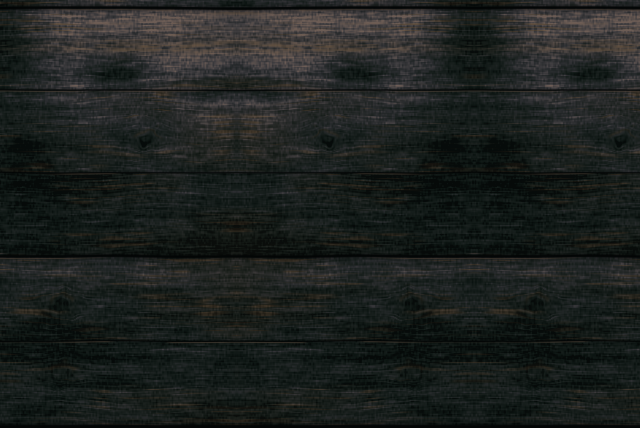
This texture is drawn by a Shadertoy shader. Its source:

```glsl
const float MIRROR_AXIS = 0.553;   // lengths are in canvas heights, y runs down
const float HALF_REPEAT = 0.555;
const float FIRST_SEAM = 0.0195;
const float PLANK_HEIGHT = 0.1953;
const float SEAM_BOW = 0.007;
const float SEAM_WIDTH[6] = float[6](0.0032, 0.0012, 0.0010, 0.0030, 0.0010, 0.0036);
const float PLANK_TONE[7] = float[7](2.8, 3.5, 2.5, 1.35, 2.0, 1.7, 1.0);
const float PLANK_FADE[7] = float[7](0.0, 0.8, 0.7, 0.2, 0.7, -0.5, 0.0);

const vec3 BLACK = vec3(0.008, 0.018, 0.018);
const vec3 DEEP_TEAL = vec3(0.050, 0.084, 0.073);
const vec3 DARK_SLATE = vec3(0.10, 0.127, 0.12);
const vec3 SLATE = vec3(0.16, 0.17, 0.18);
const vec3 ASH = vec3(0.26, 0.25, 0.26);
const vec3 PALE = vec3(0.39, 0.34, 0.32);
const vec3 BROWN = vec3(0.30, 0.24, 0.17);

const vec2 KNOT_SIZE = vec2(0.031, 0.025);
const vec2 KNOTS[3] = vec2[3](vec2(0.211, 0.323), vec2(0.412, 0.715), vec2(0.404, 0.871));

// Stain centre and radius, with its change of tone
const vec4 STAINS[11] = vec4[11](
    vec4(0.555, 0.10, 0.09, 0.16), vec4(0.28, 0.172, 0.06, 0.028),
    vec4(0.02, 0.19, 0.09, 0.02), vec4(0.50, 0.37, 0.07, 0.06),
    vec4(0.50, 0.80, 0.18, 0.04), vec4(0.17, 0.055, 0.17, 0.03),
    vec4(0.08, 0.14, 0.24, 0.04), vec4(0.08, 0.235, 0.27, 0.018),
    vec4(0.05, 0.45, 0.16, 0.05), vec4(0.45, 0.50, 0.20, 0.07),
    vec4(0.20, 0.64, 0.30, 0.03));
const float STAIN_TONE[11] = float[11](-2.4, -2.2, -1.7, -1.4, -1.2, 1.2, 0.6, 0.9, 0.6, -0.4, 0.6);

float hash(vec2 p) {
    return fract(sin(dot(p, vec2(127.1, 311.7))) * 4375.85);
}

float noise(vec2 p) {
    vec2 i = floor(p), f = fract(p);
    f = f * f * (3.0 - 2.0 * f);
    return mix(mix(hash(i), hash(i + vec2(1, 0)), f.x),
               mix(hash(i + vec2(0, 1)), hash(i + vec2(1, 1)), f.x), f.y);
}

float fbm(vec2 p) {
    float sum = 0.0, gain = 0.5;
    for (int i = 0; i < 4; i++) {
        sum += gain * noise(p);
        p = p * 2.03 + 11.7;
        gain *= 0.55;
    }
    return sum;
}

float blob(vec2 p, vec2 centre, vec2 radius) {
    vec2 q = (p - centre) / radius;
    return exp(-dot(q, q));
}

vec3 woodRamp(float tone) {
    vec3 c = mix(BLACK, DEEP_TEAL, clamp(tone, 0.0, 1.0));
    c = mix(c, DARK_SLATE, clamp(tone - 1.0, 0.0, 1.0));
    c = mix(c, SLATE, clamp(tone - 2.0, 0.0, 1.0));
    c = mix(c, ASH, clamp(tone - 3.0, 0.0, 1.0));
    return mix(c, PALE, clamp(tone - 4.0, 0.0, 1.3));
}

void mainImage(out vec4 fragColor, in vec2 fragCoord) {
    float pixel = 1.0 / iResolution.y;
    vec2 p = vec2(fragCoord.x, iResolution.y - fragCoord.y) * pixel;
    p.x = abs(mod(p.x - MIRROR_AXIS + HALF_REPEAT, 2.0 * HALF_REPEAT) - HALF_REPEAT);

    // Planks and the nearest seam
    float bowed = p.y + SEAM_BOW * sin(3.14159 * p.y) + 0.003 * (noise(vec2(p.x * 7.0, p.y * 3.0)) - 0.5);
    float row = (bowed - FIRST_SEAM) / PLANK_HEIGHT;
    int plank = clamp(int(floor(row)) + 1, 0, 6);
    int seam = clamp(int(floor(row + 0.5)), 0, 5);
    float seamOffset = (row - float(seam)) * PLANK_HEIGHT;
    vec2 seed = vec2(17.3, 41.9) * float(plank);

    // Grain bends around the knots
    vec2 g = p;
    float knotTone = 0.0, knotRim = 0.0;
    for (int i = 0; i < 3; i++) {
        vec2 q = (p - KNOTS[i]) / KNOT_SIZE;
        q += 0.8 * vec2(noise(p * 55.0), noise(p * 55.0 + 9.0)) - 0.4;
        float r = length(q);
        g.y -= 0.75 * (p.y - KNOTS[i].y) * exp(-0.5 * r * r);
        knotTone += exp(-r * r) * (0.6 * sin(r * 11.0) - 0.4) - 0.9 * exp(-4.0 * r * r);
        knotTone -= 0.7 * blob(p, KNOTS[i] + vec2(0.02, 0.015), 1.8 * KNOT_SIZE);
        knotRim += exp(-40.0 * (r - 1.0) * (r - 1.0)) * smoothstep(0.3, -0.6, q.y);
    }
    g.y += 0.012 * (noise(p * vec2(6.0, 9.0) + seed) - 0.5);

    // Grain, fine fibres, saw marks and worn patches
    float grain = fbm(g * vec2(6.0, 85.0) + seed) - 0.55;
    float fibre = noise(g * vec2(40.0, 320.0) + seed) - 0.5;
    float saw = noise(p * vec2(270.0, 150.0) + seed) - 0.5;
    float wear = fbm(p * vec2(7.0, 16.0) + seed) - 0.55;
    float scratch = smoothstep(0.68, 0.95, noise(g * vec2(18.0, 290.0) + seed + 8.0));
    float tone = PLANK_TONE[plank] + PLANK_FADE[plank] * (0.5 - fract(row));
    tone += 1.9 * wear + knotTone;
    for (int i = 0; i < 11; i++)
        tone += STAIN_TONE[i] * blob(p, STAINS[i].xy, STAINS[i].zw);
    tone = max(tone, 0.7);
    tone += 2.1 * grain + 1.25 * fibre + 1.3 * saw + 0.9 * scratch;
    tone = max(tone, 0.35);
    vec3 color = woodRamp(tone);

    // Thin brown streaks, warm wear and the oval eye on the mirror axis
    float streak = smoothstep(0.60, 0.90, noise(g * vec2(14.0, 260.0) + seed + 5.0));
    float patches = smoothstep(0.35, 0.75, noise(p * vec2(6.0, 20.0) + seed + 3.0));
    float warmth = 0.6 * streak * patches + 0.2 * patches * exp(-4.0 * p.x) + 0.35 * knotRim;
    warmth += 0.6 * blob(p, vec2(0.12, 0.108), vec2(0.5, 0.018)) * (0.5 + grain + fibre);
    float eye = length((p - vec2(0.0, 0.707)) / vec2(0.09, 0.015));
    warmth += 0.5 * exp(-30.0 * (eye - 0.9) * (eye - 0.9)) * (0.6 + fibre);
    color = mix(color, BROWN * (0.32 + 0.23 * clamp(tone, 0.0, 4.0)), clamp(warmth, 0.0, 0.8));

    // Worn lip below each seam, then the gap itself
    float width = SEAM_WIDTH[seam];
    float lip = smoothstep(0.45, 0.75, noise(vec2(p.x * 9.0, float(seam) * 7.0)));
    lip *= exp(-pow((seamOffset - width - 0.0015) / 0.0016, 2.0));
    color = mix(color, mix(BROWN, PALE, 0.4), 0.65 * lip);
    color *= 1.0 - 0.45 * exp(-abs(seamOffset) / (2.0 * width));
    float gap = 1.0 - smoothstep(width - pixel, width + pixel, abs(seamOffset));
    fragColor = vec4(mix(color, BLACK, 0.92 * gap), 1.0);
}
```
